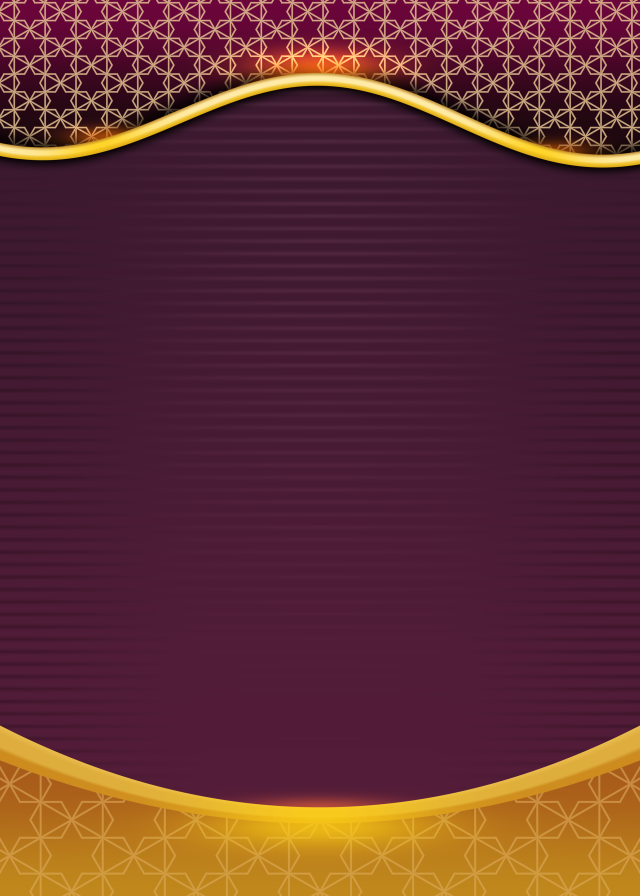
Write a WebGL 1 fragment shader that draws this background.

```glsl
precision highp float;
// Ornate portrait backdrop: a striped plum field between a lattice panel under
// a gold wave and an amber panel under a gold arc. Curves are height functions;
// the lattices are six-fold stars folded into hexagonal cells.
uniform vec2 u_resolution;

const float PI = 3.14159265;
const vec3 CREAM = vec3(0.89, 0.76, 0.57);
const vec3 PALE_GOLD = vec3(1.0, 0.92, 0.65);
const vec3 YELLOW = vec3(1.0, 0.82, 0.08);
const vec3 GOLD = vec3(0.87, 0.68, 0.24);
const vec3 DARK_GOLD = vec3(0.72, 0.49, 0.11);
const vec3 ORANGE = vec3(0.75, 0.34, 0.02);

// 1 below the edge, 0 above it, smoothed over about a pixel
float below(float d, float px) {
  return 1.0 - smoothstep(-0.7 * px, 0.7 * px, d);
}

// Soft elliptical light
float glow(vec2 p, vec2 center, vec2 radius) {
  vec2 q = (p - center) / radius;
  return exp(-dot(q, q));
}

// Offset from the centre of the nearest hexagonal cell of unit spacing
vec2 hexCell(vec2 p) {
  vec2 period = vec2(sqrt(3.0), 1.0);
  vec2 a = mod(p + 0.5 * period, period) - 0.5 * period;
  vec2 b = mod(p, period) - 0.5 * period;
  return dot(a, a) < dot(b, b) ? a : b;
}

// Distance to the ray lines leaving an edge midpoint at a given angle
float starLine(vec2 q, float angle) {
  return abs(dot(q - vec2(0.5, 0.0), vec2(sin(angle), cos(angle))));
}

// Coverage of the star lattice lines
float lattice(vec2 p, float spacing, float halfWidth, float px) {
  vec2 cell = hexCell(p / spacing);
  float angle = mod(atan(cell.y, cell.x), PI / 3.0) - PI / 6.0;
  vec2 q = length(cell) * vec2(cos(angle), abs(sin(angle)));
  float d = min(starLine(q, PI / 6.0), starLine(q, PI / 3.0));
  return below(d * spacing - halfWidth, px);
}

// Plum field with thin horizontal stripes, light inside and dark at the sides
vec3 plumField(vec2 p) {
  vec3 color = mix(vec3(0.325, 0.11, 0.22), vec3(0.235, 0.098, 0.185),
                   smoothstep(0.1, 0.9, p.y));
  float phase = fract((1.0 - p.y) * 72.0 - 0.37);
  float stripe = pow(0.5 + 0.5 * cos(2.0 * PI * phase), 3.0);
  float inner = exp(-p.x * p.x * 28.0) * smoothstep(0.12, 0.8, p.y);
  float side = smoothstep(0.12, 0.36, abs(p.x)) * smoothstep(0.95, 0.6, p.y);
  color += vec3(0.065, 0.05, 0.055) * stripe * inner;
  return color * (1.0 - 0.2 * stripe * side);
}

// Upper panel: d is the distance above the wave
vec3 topPanel(vec2 p, float d, float px) {
  vec3 ground = mix(vec3(0.12, 0.03, 0.06), vec3(0.42, 0.02, 0.23),
                    smoothstep(0.85, 1.0, p.y));
  float lines = lattice(p - vec2(-0.324, 0.987), 0.0398, 0.0009, px);
  vec3 color = mix(ground, CREAM, 0.85 * lines);
  color *= mix(0.2, 1.0, smoothstep(0.004, 0.028, d));
  color += ORANGE * glow(p, vec2(0.0, 0.925), vec2(0.075, 0.02));
  color += ORANGE * 0.8 * glow(p, vec2(-0.235, 0.846), vec2(0.045, 0.012));
  return color + ORANGE * 0.8 * glow(p, vec2(0.255, 0.83), vec2(0.045, 0.012));
}

// Lower panel: amber gradient with a larger, fainter lattice
vec3 bottomPanel(vec2 p, float px) {
  vec3 color = mix(vec3(0.75, 0.53, 0.11), vec3(0.66, 0.36, 0.10),
                   smoothstep(0.0, 0.14, p.y));
  float lines = lattice(p - vec2(0.0, 0.045), 0.08, 0.0011, px);
  color = mix(color, vec3(0.87, 0.67, 0.36), 0.6 * lines);
  return mix(color, YELLOW, 0.75 * glow(p, vec2(0.0, 0.078), vec2(0.13, 0.025)));
}

// Rounded wave ribbon: t runs from -1 at its lower edge to 1 at its upper edge
vec3 waveRibbon(float x, float t) {
  float warm = exp(-pow((abs(x) - 0.245) / 0.055, 2.0));
  vec3 core = mix(PALE_GOLD, YELLOW, 0.85 * warm);
  vec3 color = mix(DARK_GOLD, core, smoothstep(1.1, 0.2, abs(t - 0.1)));
  return mix(color, YELLOW, 0.6 * smoothstep(-0.1, -0.6, t));
}

// Arc ribbon: t runs from 0 at its lower edge to 1 at its upper edge
vec3 arcRibbon(float x, float t) {
  vec3 color = mix(DARK_GOLD * 1.12, GOLD, smoothstep(0.25, 0.42, t));
  color = mix(color, vec3(0.94, 0.76, 0.34), 0.6 * smoothstep(0.75, 1.0, t));
  return mix(color, YELLOW, 0.8 * exp(-x * x * 60.0));
}

void main() {
  float px = 1.0 / u_resolution.y;
  vec2 p = vec2(gl_FragCoord.x - 0.5 * u_resolution.x, gl_FragCoord.y) * px;

  // Distance above the wave, corrected for its slope
  float wave = 0.9115 - 0.0436 * (1.0 - cos(10.05 * p.x)) - 0.013 * p.x;
  float slope = -0.438 * sin(10.05 * p.x) - 0.013;
  float d = (p.y - wave) / sqrt(1.0 + slope * slope);

  // Plum field, wave shadow and the glow above the arc
  vec3 color = plumField(p);
  color *= 1.0 - 0.85 * exp(-pow(max(-d - 0.006, 0.0) / 0.008, 2.0));
  color += ORANGE * 0.5 * glow(p, vec2(0.0, 0.099), vec2(0.09, 0.011));

  // Upper panel and wave ribbon
  color = mix(color, topPanel(p, d, px), below(-d, px));
  color = mix(color, waveRibbon(p.x, d / 0.0072), below(abs(d) - 0.0072, px));

  // Arc ribbon and lower panel
  float arcTop = 0.099 + 0.716 * p.x * p.x;
  float arcBase = 0.081 + 0.552 * p.x * p.x;
  float t = (p.y - arcBase) / (arcTop - arcBase);
  color = mix(color, arcRibbon(p.x, t), below(p.y - arcTop, px));
  color = mix(color, bottomPanel(p, px), below(p.y - arcBase, px));

  gl_FragColor = vec4(clamp(color, 0.0, 1.0), 1.0);
}
```
